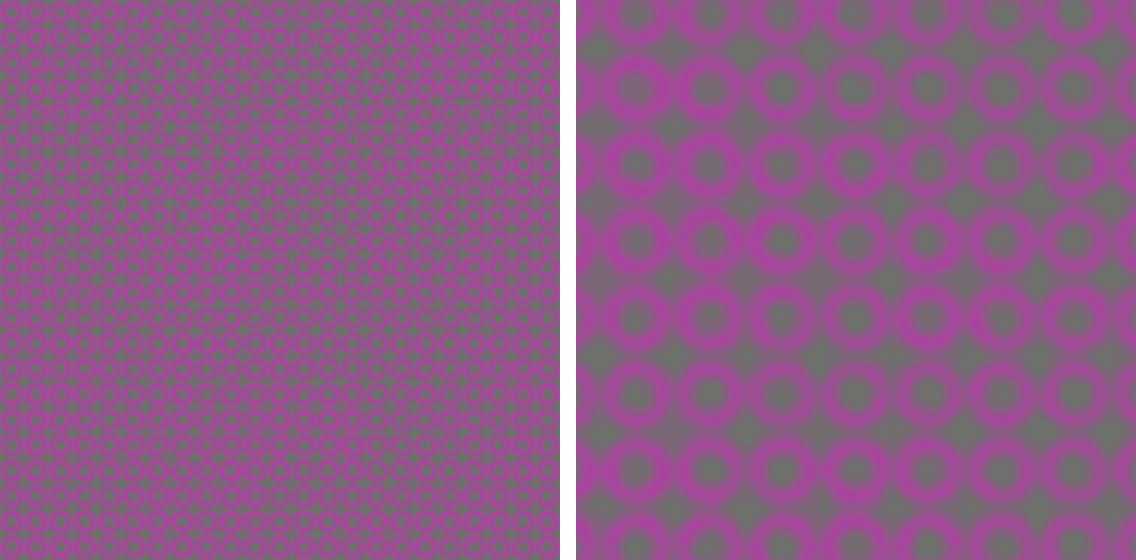
Left, the full canvas; right, a detail of the centre.
Write a Shadertoy shader that draws this pattern.

```glsl
// A grid of soft magenta rings on grey, 23 across and 22 down.
// Each ring is a Gaussian band around a circle; neighbouring rings add up
// where they meet, and fine and broad value noise make the dye uneven.

const vec2 GRID = vec2(23.0, 22.0);
const vec3 GREY = vec3(0.442, 0.436, 0.433);
const vec3 MAGENTA = vec3(0.657, 0.277, 0.614);
const float RING_RADIUS = 0.354;  // in column widths
const float RING_SOFTNESS = 0.103;
const float RING_STRENGTH = 0.93;
const float MOTTLE_SCALE = 4.5;   // noise cells per column
const float MOTTLE_AMOUNT = 0.30;
const float FADE_SCALE = 0.7;
const float FADE_AMOUNT = 0.25;

float hash21(vec2 p) {
    vec3 q = fract(vec3(p.xyx) * 0.1031);
    q += dot(q, q.yzx + 33.33);
    return fract((q.x + q.y) * q.z);
}

float valueNoise(vec2 p) {
    vec2 cell = floor(p);
    vec2 t = fract(p);
    t = t * t * (3.0 - 2.0 * t);
    float low = mix(hash21(cell), hash21(cell + vec2(1.0, 0.0)), t.x);
    float high = mix(hash21(cell + vec2(0.0, 1.0)), hash21(cell + 1.0), t.x);
    return mix(low, high, t.y);
}

// Zero-centred noise of a given scale and amount
float unevenness(vec2 p, float scale, float amount) {
    return amount * (valueNoise(p * scale) - 0.5);
}

// Soft band around a circle centred on the origin
float softRing(vec2 p, float radius, float softness) {
    float d = (length(p) - radius) / softness;
    return exp(-0.5 * d * d);
}

// Sum of the rings in this cell and its neighbours
float ringGrid(vec2 gridPos, vec2 cellSize, float radius, float softness) {
    vec2 local = fract(gridPos) - 0.5;
    float total = 0.0;
    for (int y = -1; y <= 1; y++) {
        for (int x = -1; x <= 1; x++) {
            vec2 offset = (local - vec2(x, y)) * cellSize;
            total += softRing(offset, radius, softness);
        }
    }
    return total;
}

void mainImage(out vec4 fragColor, in vec2 fragCoord) {
    vec2 uv = fragCoord / iResolution.xy;
    vec2 gridPos = uv * GRID;
    vec2 cellSize = vec2(1.0, GRID.x / GRID.y);
    vec2 cloth = gridPos * cellSize;

    // Ring coverage, with fine mottling and broad fading
    float dye = ringGrid(gridPos, cellSize, RING_RADIUS, RING_SOFTNESS);
    dye *= RING_STRENGTH;
    dye += unevenness(cloth, MOTTLE_SCALE, MOTTLE_AMOUNT);
    dye += unevenness(cloth + 40.0, FADE_SCALE, FADE_AMOUNT);
    dye = clamp(dye, -0.04, 1.04);

    fragColor = vec4(mix(GREY, MAGENTA, dye), 1.0);
}
```
